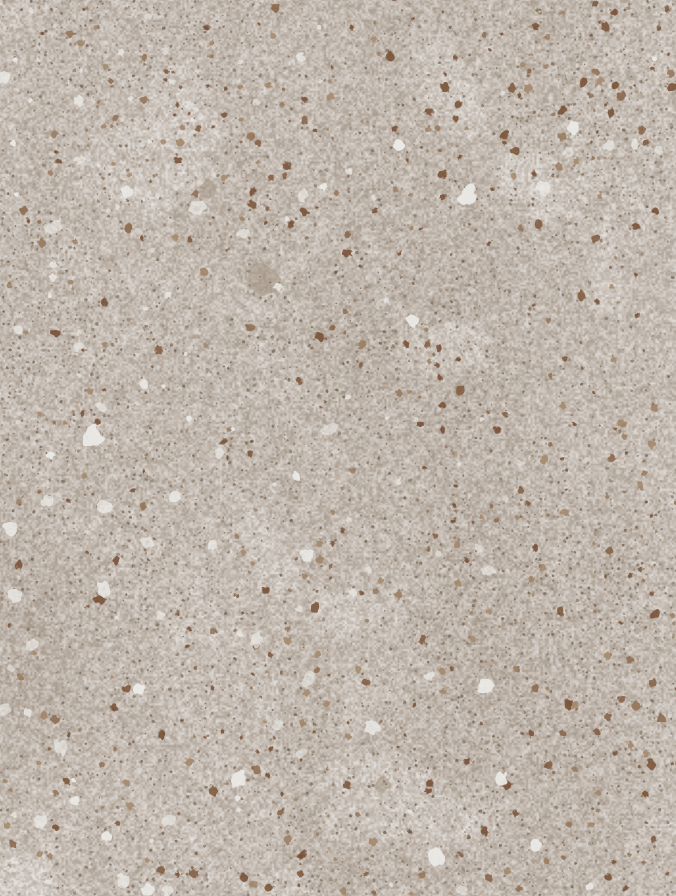
Reproduce this texture procedurally as a WebGL 1 fragment shader.

```glsl
precision highp float;
// Pale greige terrazzo stone: fine sandy grain, brown specks and scattered white chips.

uniform vec2 u_resolution;

const vec3 DARK_SAND = vec3(0.54, 0.47, 0.40);
const vec3 PALE_SAND = vec3(0.87, 0.85, 0.83);
const vec3 WHITE_CHIP = vec3(0.92, 0.915, 0.90);
const vec3 RUST = vec3(0.45, 0.29, 0.18);
const vec3 TAN = vec3(0.64, 0.53, 0.41);
const vec3 PIT = vec3(0.46, 0.38, 0.31);
const vec3 TAUPE = vec3(0.63, 0.57, 0.50);

// Sine-free hashes
float hash1(vec2 p) {
  vec3 q = fract(p.xyx * 0.1031);
  q += dot(q, q.yzx + 33.33);
  return fract((q.x + q.y) * q.z);
}

vec3 hash3(vec2 p) {
  vec3 q = fract(p.xyx * vec3(0.1031, 0.1030, 0.0973));
  q += dot(q, q.yxz + 33.33);
  return fract((q.xxy + q.yzz) * q.zyx);
}

float noise(vec2 p) {
  vec2 i = floor(p);
  vec2 f = fract(p);
  f = f * f * (3.0 - 2.0 * f);
  float low = mix(hash1(i), hash1(i + vec2(1.0, 0.0)), f.x);
  float high = mix(hash1(i + vec2(0.0, 1.0)), hash1(i + vec2(1.0, 1.0)), f.x);
  return mix(low, high, f.y);
}

float fbm(vec2 p) {
  float sum = 0.0;
  float weight = 0.5;
  for (int i = 0; i < 5; i++) {
    sum += weight * noise(p);
    p = p * 2.03 + 17.3;
    weight *= 0.5;
  }
  return sum / 0.97;
}

// Scattered irregular grains: x = coverage, y = random id of the grain.
// Radii are in canvas heights; most grains lie near the smaller radius.
vec2 scatter(vec2 p, float cells, float density, vec2 radii, float seed) {
  vec2 home = floor(p * cells);
  float soft = 0.8 / u_resolution.y;
  vec2 result = vec2(0.0);
  for (int y = -1; y <= 1; y++) {
    for (int x = -1; x <= 1; x++) {
      vec2 cell = home + vec2(float(x), float(y));
      vec3 place = hash3(cell + seed);
      vec3 form = hash3(cell + seed + 57.7);
      float cluster = 0.3 + 1.4 * noise(cell / cells * 6.0 + seed);
      vec2 d = p - (cell + 0.15 + 0.7 * place.xy) / cells;

      // Rotate, stretch and roughen the outline
      float angle = form.x * 6.2832;
      float c = cos(angle);
      float s = sin(angle);
      d = vec2(c * d.x + s * d.y, c * d.y - s * d.x);
      d.x *= mix(0.7, 1.0, form.y);
      float radius = mix(radii.x, radii.y, form.z * form.z);
      float rough = 0.7 * (noise(d / radius * 1.6 + place.xy * 90.0) - 0.5);
      float dist = length(d) + radius * rough;
      float cover = 1.0 - smoothstep(radius - soft, radius + soft, dist);
      cover *= step(place.z, density * cluster);
      if (cover > result.x) result = vec2(cover, form.y);
    }
  }
  return result;
}

// Tone of the sandy ground, from 0 (dark) to 1 (pale)
float groundTone(vec2 p) {
  float clouds = fbm(p * vec2(5.0, 3.5) + 4.0) - 0.5;
  float streaks = noise(p * vec2(16.0, 2.5) + 31.0) - 0.5;
  float haze = smoothstep(0.53, 0.75, fbm(p * 10.0 + 71.0));
  float coarse = noise(p * 210.0) - 0.5;
  float fine = noise(p * 430.0 + 9.0) - 0.5;
  return 0.665 + 0.22 * clouds + 0.05 * streaks + 0.15 * haze
       + 0.26 * coarse + 0.44 * fine;
}

void main() {
  vec2 p = gl_FragCoord.xy / u_resolution.y;
  vec3 color = mix(DARK_SAND, PALE_SAND, groundTone(p));

  // Faint buried stones
  vec2 stone = scatter(p, 11.0, 0.05, vec2(0.008, 0.017), 13.0);
  color = mix(color, TAUPE, 0.5 * stone.x);

  // Tiny dark pits
  vec2 pit = scatter(p, 150.0, 0.28, vec2(0.0007, 0.0018), 211.0);
  color = mix(color, PIT, pit.x * mix(0.35, 0.85, pit.y));

  // Tan and rust specks
  vec2 speck = scatter(p, 58.0, 0.24, vec2(0.0014, 0.0046), 101.0);
  vec3 speckColor = mix(RUST, TAN, smoothstep(0.1, 0.9, speck.y));
  color = mix(color, speckColor, 0.85 * speck.x);

  // White chips, small and large, more frequent on the left
  float chipShare = mix(0.16, 0.06, smoothstep(0.3, 0.5, p.x));
  vec2 chip = scatter(p, 40.0, chipShare, vec2(0.0022, 0.0075), 307.0);
  color = mix(color, WHITE_CHIP, chip.x * mix(0.55, 1.0, chip.y));
  vec2 bigChip = scatter(p, 12.0, 0.10, vec2(0.006, 0.014), 401.0);
  color = mix(color, WHITE_CHIP, 0.95 * bigChip.x);

  gl_FragColor = vec4(color, 1.0);
}
```
